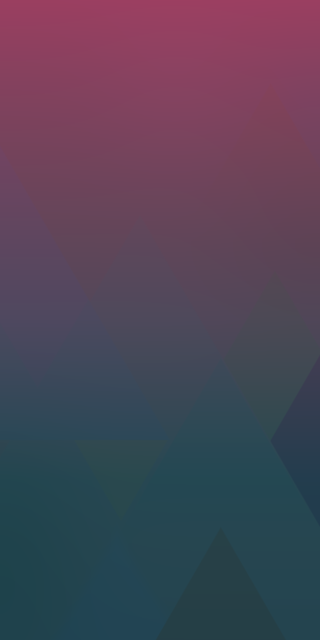
This background is drawn by a Shadertoy shader. Its source:

```glsl
const float SIN60 = 0.8660254;
const float SPACING = 0.25;
const int STOPS = 9;

// Vertical gradient, evenly spaced from bottom to top
vec3 backdrop(float y) {
    vec3 stops[STOPS] = vec3[STOPS](
        vec3(0.140, 0.265, 0.310), vec3(0.148, 0.272, 0.314),
        vec3(0.158, 0.276, 0.318), vec3(0.235, 0.277, 0.328),
        vec3(0.318, 0.280, 0.350), vec3(0.380, 0.273, 0.348),
        vec3(0.448, 0.264, 0.356), vec3(0.520, 0.255, 0.368),
        vec3(0.605, 0.246, 0.378));
    float t = clamp(y / SPACING, 0.0, float(STOPS - 1));
    int i = min(int(t), STOPS - 2);
    return mix(stops[i], stops[i + 1], t - float(i));
}

// Equilateral triangle hanging from its apex; dir is 1 for up, -1 for down
float triangle(vec2 p, vec2 apex, float height, float dir, float blur) {
    vec2 q = p - apex;
    float depth = -q.y * dir;
    float dist = max(SIN60 * abs(q.x) - 0.5 * depth, depth - height);
    return 1.0 - smoothstep(-blur, blur, dist);
}

// Falls from one at the start height to zero after the given span
float fadeDown(float y, float start, float span) {
    return 1.0 - smoothstep(0.0, span, start - y);
}

float glow(vec2 p, vec2 center, vec2 radius) {
    vec2 q = (p - center) / radius;
    return exp(-dot(q, q));
}

void mainImage(out vec4 fragColor, in vec2 fragCoord) {
    // Canvas space: one unit wide, two units high
    vec2 p = fragCoord / iResolution.xy * vec2(1.0, 2.0);
    float blur = 1.0 / iResolution.x;
    vec3 color = backdrop(p.y);

    // Broad glows
    color += vec3(0.014, 0.005, 0.010) * glow(p, vec2(0.55, 1.72), vec2(0.25, 0.30));
    color += vec3(-0.028, -0.010, -0.018) * glow(p, vec2(0.0, 0.25), vec2(0.25, 0.38));
    color += vec3(-0.012, -0.010, -0.014) * glow(p, vec2(1.0, 1.22), vec2(0.28, 0.25));

    // Large overlapping facets
    float leftFacet = triangle(p, vec2(0.0, 1.544), 0.919, 1.0, blur);
    float midFacet = triangle(p, vec2(0.4375, 1.328), 1.4, 1.0, blur);
    float outsideMid = 1.0 - midFacet;
    color += vec3(-0.022, 0.007, 0.021) * leftFacet;
    color += vec3(-0.012, 0.006, 0.007) * midFacet * (1.0 - leftFacet)
           * fadeDown(p.y, 0.75, 0.5);

    // Violet wedge within the left facet
    float violet = triangle(p, vec2(0.117, 0.789), 1.0, -1.0, blur);
    color += vec3(0.012, -0.005, 0.002) * violet * leftFacet;

    // Upper right: warm facet beside a violet corner
    float warm = triangle(p, vec2(0.846, 1.74), 0.8, 1.0, blur);
    color += vec3(0.0, 0.0, -0.014) * warm * fadeDown(p.y, 1.7, 0.45);
    color += vec3(-0.014, 0.003, 0.012) * (1.0 - warm)
           * glow(p, vec2(1.0, 1.65), vec2(0.15, 0.22));

    // Right side: grey facet and navy wedge
    float grey = triangle(p, vec2(0.859, 1.154), 0.75, 1.0, blur);
    float navy = triangle(p, vec2(1.138, 1.13), 1.2, 1.0, blur);
    color += vec3(-0.016, 0.010, -0.012) * grey * outsideMid * (1.0 - navy);
    color += vec3(-0.022, -0.038, -0.014) * navy * outsideMid;

    // Teal facet in the lower middle
    float teal = triangle(p, vec2(0.69, 0.88), 1.0, 1.0, blur);
    color += vec3(-0.018, 0.003, 0.002) * teal * fadeDown(p.y, 0.65, 0.4);

    // Small facets along the bottom
    float olive = triangle(p, vec2(0.378, 0.372), 0.253, -1.0, blur);
    float blue = triangle(p, vec2(0.365, 0.333), 0.5, 1.0, 8.0 * blur);
    float peak = triangle(p, vec2(0.69, 0.352), 0.5, 1.0, blur);
    color += vec3(0.010, 0.006, -0.014) * olive;
    color += vec3(-0.006, 0.002, 0.016) * blue * (1.0 - peak);
    color += vec3(0.004, -0.020, -0.036) * peak;

    fragColor = vec4(clamp(color, 0.0, 1.0), 1.0);
}
```
